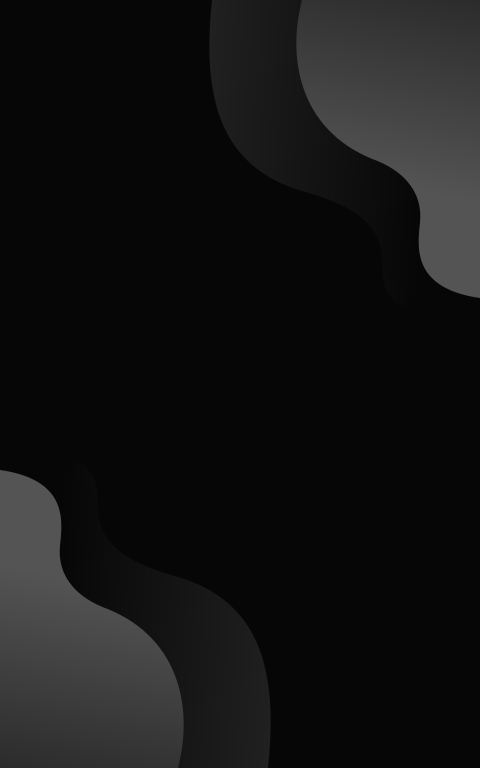
A Shadertoy shader for this background:

```glsl
const vec2 GRID = vec2(480.0, 768.0);
const float BACKDROP = 0.0225;

// Control points of three joined cubic curves, rising from the bottom edge
const vec2 INNER_EDGE[10] = vec2[10](
    vec2(178, 0), vec2(194, 62), vec2(178, 132),
    vec2(105, 160), vec2(79, 170), vec2(57, 190),
    vec2(60, 222), vec2(62, 245), vec2(70, 288), vec2(0, 298));
const vec2 OUTER_EDGE[10] = vec2[10](
    vec2(268, 0), vec2(278, 95), vec2(262, 166),
    vec2(178, 191), vec2(118, 208), vec2(97, 228),
    vec2(98, 266), vec2(98, 305), vec2(78, 316), vec2(0, 322));

vec2 bezier(vec2 a, vec2 b, vec2 c, vec2 d, float t) {
    float s = 1.0 - t;
    return s * s * s * a + 3.0 * s * t * (s * b + t * c) + t * t * t * d;
}

vec2 bezierTangent(vec2 a, vec2 b, vec2 c, vec2 d, float t) {
    float s = 1.0 - t;
    return s * s * (b - a) + 2.0 * s * t * (c - b) + t * t * (d - c);
}

// Approximate signed distance to the edge, negative on its left side
float edgeDistance(vec2 p, vec2 points[10]) {
    int first = p.y < points[3].y ? 0 : (p.y < points[6].y ? 3 : 6);
    vec2 a = points[first], b = points[first + 1];
    vec2 c = points[first + 2], d = points[first + 3];

    // Bisect for the curve parameter at this height
    float t = 0.5, stepSize = 0.25;
    for (int i = 0; i < 16; i++) {
        t += bezier(a, b, c, d, t).y < p.y ? stepSize : -stepSize;
        stepSize *= 0.5;
    }
    vec2 tangent = normalize(bezierTangent(a, b, c, d, t));
    float side = (p.x - bezier(a, b, c, d, t).x) * tangent.y;
    return max(side, p.y - points[9].y);
}

float coverage(float dist, float pixel) {
    return clamp(0.5 - dist / pixel, 0.0, 1.0);
}

float ramp(vec2 p, vec2 direction, float start, float end) {
    return clamp((dot(p, direction) - start) / (end - start), 0.0, 1.0);
}

void mainImage(out vec4 fragColor, in vec2 fragCoord) {
    // Half-turn symmetry: both corners share one set of curves
    vec2 uv = fragCoord / iResolution.xy;
    if (uv.y > 0.5) uv = 1.0 - uv;
    vec2 p = uv * GRID;
    float pixel = GRID.x / iResolution.x;

    // Dark ribbon fading toward the side, then the lighter corner
    float ribbon = mix(BACKDROP, 0.125, ramp(p, vec2(1.0, -0.08), 35.0, 265.0));
    float corner = mix(0.17, 0.33, ramp(p, vec2(0.2, 1.0), 0.0, 205.0));

    float shade = mix(BACKDROP, ribbon, coverage(edgeDistance(p, OUTER_EDGE), pixel));
    shade = mix(shade, corner, coverage(edgeDistance(p, INNER_EDGE), pixel));
    fragColor = vec4(vec3(shade), 1.0);
}
```
